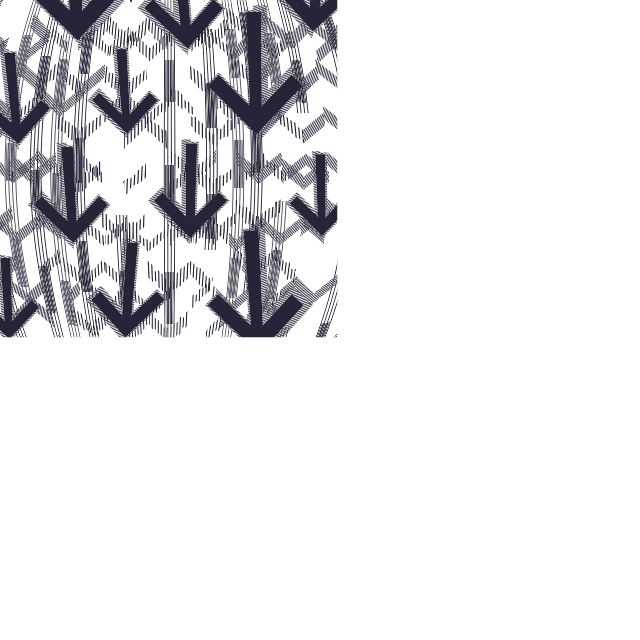
Write a WebGL 1 fragment shader that draws this pattern.

```glsl
precision highp float;
// Bold downward arrows over a barrel-bent field of hatched chevrons and striped
// shafts, filling a square in the upper left corner of a white sheet.
// Arrows are distance functions on a jittered lattice; tones are fine stripes.

uniform vec2 u_resolution;

const vec3 PAPER = vec3(1.0);
const vec3 INK = vec3(0.15, 0.14, 0.21);
const float PANEL = 0.527;          // side of the printed square
const float FINE = 0.005;           // stripe periods, in panel units
const float COARSE = 0.0105;
const float COLUMN = 0.134;         // spacing of the background shafts

float hash(vec2 p) {
  return fract(sin(dot(p, vec2(127.1, 311.7))) * 43758.5453);
}

// Coverage of a shape with signed distance d, for pixels of size px.
float fill(float d, float px) {
  return clamp(0.5 - d / px, 0.0, 1.0);
}

// Parallel thin lines across x.
float stripes(float x, float period, float halfWidth, float px) {
  float d = abs(fract(x / period) - 0.5) * period;
  return min(fill(d - halfWidth, px), min(2.0 * halfWidth / px, 1.0));
}

// Bulge the panel so that outer columns bow outwards.
vec2 barrel(vec2 c) {
  return c / vec2(1.0 - 0.7 * c.y * c.y, 1.0 - 0.3 * c.x * c.x);
}

// Rows of V shapes, hatched sparsely in the middle and finely at the sides.
float chevrons(vec2 w, float rowHeight, float thickness, float seed, float px) {
  float column = floor(w.x / COLUMN + 0.5);
  float dx = w.x - column * COLUMN;
  float v = w.y + 0.85 * abs(dx) + 0.05 * hash(vec2(column, seed));
  float row = floor(v / rowHeight);
  float band = abs(fract(v / rowHeight) - 0.5) * rowHeight - 0.5 * thickness;
  float side = step(0.0, dx);
  float pick = hash(vec2(column + 0.5 * side, row + seed));
  float dense = step(0.75, pick * 0.5 + abs(w.x) * 1.45);
  float slant = w.x + 0.12 * w.y * (pick - 0.5);
  float line = floor(slant / COARSE);
  band += 0.012 * (1.0 - dense) * (hash(vec2(line, row + seed)) - 0.4);
  float hatch = mix(stripes(slant, COARSE, 0.0018, px),
                    stripes(slant + 0.4 * w.y, FINE, 0.00125, px), dense);
  return fill(band, px) * hatch * step(0.22, pick);
}

// Long bundles of thin lines with darker, denser lower parts.
float shafts(vec2 w, float shift, float seed, float px) {
  float x = w.x + shift;
  float column = floor(x / COLUMN + 0.5);
  float dx = x - column * COLUMN + 0.02 * (hash(vec2(column, seed)) - 0.5);
  float s = w.y / 0.33 + 3.0 * hash(vec2(seed, column));
  float pick = hash(vec2(column + seed, floor(s)));
  float along = fract(s);
  float dark = step(0.62 - 0.2 * pick, along) * step(along, 0.9);
  float light = stripes(dx, COARSE, 0.0014, px) * fill(abs(dx) - 0.019, px);
  float heavy = stripes(dx, FINE, 0.0018, px) * fill(abs(dx) - 0.013, px);
  return max(light, heavy * dark) * step(0.25, pick);
}

// Arrow pointing down, tip at the origin, unit length; y grows downwards.
float arrowDistance(vec2 p) {
  vec2 m = vec2(abs(p.x), p.y + 0.09);
  vec2 along = vec2(0.7, -0.714);
  float t = dot(m, along);
  float across = abs(dot(m, vec2(along.y, -along.x)));
  float arm = max(across - 0.064, t - 0.49);
  float width = 0.045 - 0.016 * p.y;
  float shaft = max(abs(p.x) - width, abs(p.y + 0.54) - 0.46);
  return min(arm, shaft);
}

// Solid arrow with a combed fringe, wider on one side.
float arrowInk(vec2 p, float size, float pick, float px) {
  vec2 q = p / size;
  float d = arrowDistance(q) * size;
  float wide = step(0.0, q.x * (pick - 0.5));
  float fringe = mix(0.005, 0.008 + 0.014 * pick, wide);
  float comb = stripes(p.y + 0.3 * p.x, FINE, 0.00125, px);
  return max(fill(d, px), fill(d - fringe, px) * comb);
}

// Staggered lattice of arrows with varied size, place and tilt.
float arrows(vec2 p, float px) {
  float ink = 0.0;
  for (int i = 0; i < 6; i++) {
    for (int j = 0; j < 3; j++) {
      vec2 cell = vec2(float(i), float(j));
      vec2 jitter = vec2(hash(cell + 3.1), hash(cell + 7.7)) - 0.5;
      float odd = mod(cell.x, 2.0);
      vec2 tip = vec2(0.03 + 0.183 * cell.x, 0.43 + 0.585 * cell.y - 0.29 * odd);
      vec2 q = p - tip - jitter * vec2(0.05, 0.1);
      float pick = hash(cell + 11.3);
      q.x += q.y * 0.2 * (hash(cell + 5.9) - 0.5);
      ink = max(ink, arrowInk(q, mix(0.23, 0.4, pick), pick, px));
    }
  }
  return ink;
}

void main() {
  vec2 uv = gl_FragCoord.xy / u_resolution;
  vec2 p = vec2(uv.x, 1.0 - uv.y) / PANEL;
  float px = 1.0 / (min(u_resolution.x, u_resolution.y) * PANEL);
  vec2 w = barrel(p - 0.5);

  float ink = chevrons(w, 0.145, 0.042, 2.0, px);
  ink = max(ink, chevrons(w + vec2(0.06, 0.05), 0.19, 0.036, 9.0, px));
  ink = max(ink, shafts(w, 0.0, 4.0, px));
  ink = max(ink, 0.8 * shafts(w, 0.06, 17.0, px) * step(0.5, hash(floor(w.xx * 7.0))));
  ink = max(ink, arrows(p, px));

  ink *= fill(max(p.x, p.y) - 1.0, px);
  gl_FragColor = vec4(mix(PAPER, INK, ink), 1.0);
}
```
